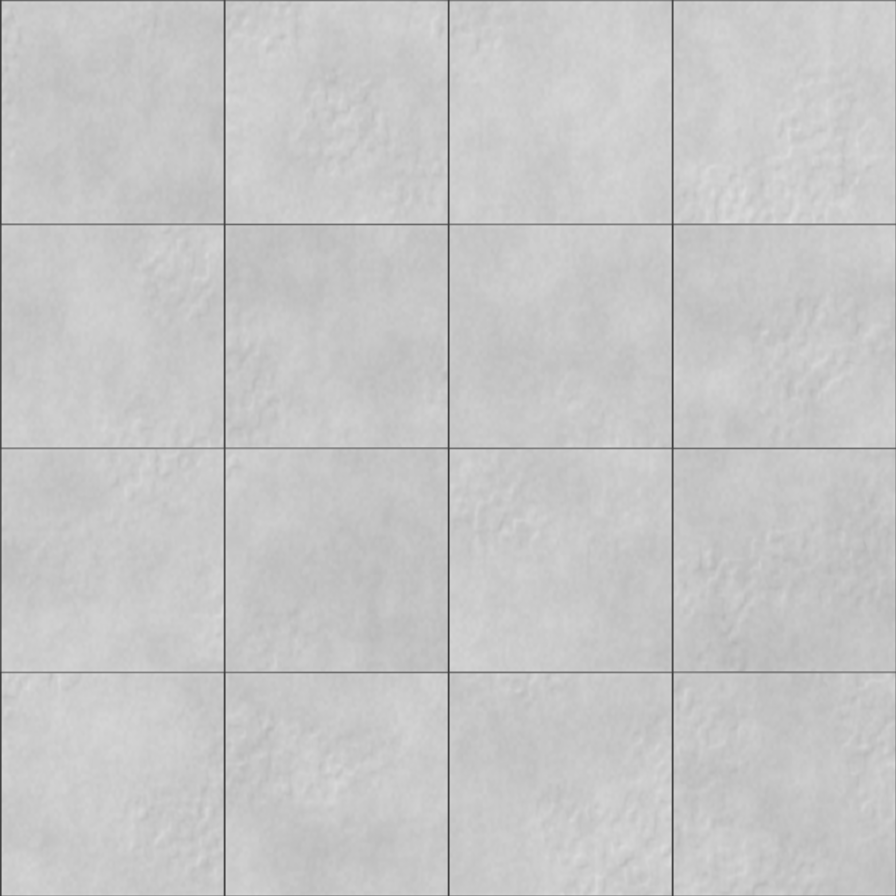
Give the GLSL for this texture, as a Shadertoy shader.

```glsl
// Four by four pale grey concrete tiles with thin dark joints and soft mottling.

vec2 hash2(vec2 p) {
    vec3 h = fract(p.xyx * vec3(0.1031, 0.1030, 0.0973));
    h += dot(h, h.yzx + 33.33);
    return fract((h.xx + h.yz) * h.zy);
}

// Soft cellular noise: random tones blended around jittered cell points.
float cellNoise(vec2 p) {
    vec2 base = floor(p);
    float tone = 0.0, total = 0.0;
    for (int y = -1; y <= 1; y++) {
        for (int x = -1; x <= 1; x++) {
            vec2 id = base + vec2(x, y);
            vec2 toPoint = id + 0.2 + 0.6 * hash2(id) - p;
            float weight = exp(-4.5 * dot(toPoint, toPoint));
            tone += weight * hash2(id + 71.7).x;
            total += weight;
        }
    }
    return tone / total;
}

// Centred clouds in three octaves.
float clouds(vec2 p) {
    float sum = 0.0, amplitude = 0.55;
    for (int i = 0; i < 3; i++) {
        sum += amplitude * (cellNoise(p) - 0.5);
        p = p * 2.3 + 17.3;
        amplitude *= 0.6;
    }
    return sum;
}

// Antialiased coverage of a joint at distance d.
float joint(float d, float pixel) {
    return clamp((0.00105 - d) / pixel + 0.5, 0.0, 1.0);
}

void mainImage(out vec4 fragColor, in vec2 fragCoord) {
    vec2 uv = fragCoord / iResolution.xy;
    vec2 pixel = 1.0 / iResolution.xy;
    vec2 grid = vec2(uv.x, 1.0 - uv.y) * 4.0;
    vec2 tile = floor(grid);
    vec2 local = fract(grid);
    vec2 seed = hash2(tile + 5.3);
    vec2 p = local + floor(seed * 40.0) * 3.0;

    // Tile tone, broad clouds and faint upright streaks
    float grey = 0.784 + 0.026 * (seed.x - 0.5);
    grey += 0.075 * clouds(p * vec2(2.2, 2.8));
    grey += 0.022 * (cellNoise(p * vec2(17.0, 6.0)) - 0.5);

    // Fine grain, with raised pitting in scattered patches
    grey += 0.025 * (cellNoise(p * vec2(58.0, 46.0)) - 0.5);
    vec2 pit = p * vec2(30.0, 24.0);
    float relief = cellNoise(pit) - cellNoise(pit + vec2(0.35, 0.3));
    float patches = smoothstep(0.5, 0.8, cellNoise(p * 2.6 + 9.1));
    grey += relief * mix(0.012, 0.07, patches);

    // Joints: dark uprights, fainter level lines, worn unevenly by tile
    vec2 fromJoint = abs(fract(grid - vec2(0.0028, 0.0018) + 0.5) - 0.5) / 4.0;
    vec2 edge = smoothstep(0.005, 0.002, fromJoint);
    grey += 0.014 * max(edge.x, edge.y);
    vec2 wear = mix(vec2(0.85, 0.7), vec2(1.0), hash2(tile + 23.9));
    wear.y *= 0.85 + 0.3 * cellNoise(grid * vec2(3.0, 1.0));
    float level = joint(fromJoint.y, pixel.y) * wear.y;
    float upright = joint(fromJoint.x, pixel.x) * wear.x;
    grey = mix(grey, 0.42, level);
    grey = mix(grey, 0.23, upright);

    fragColor = vec4(vec3(grey), 1.0);
}
```
